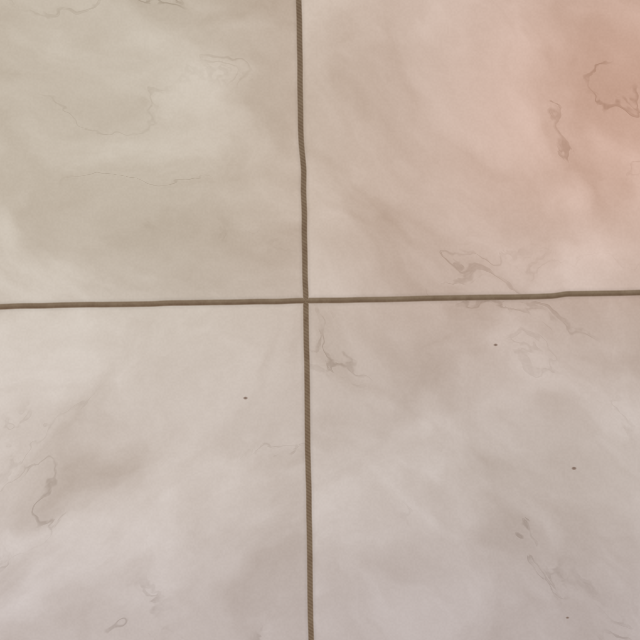
Write a Shadertoy shader that draws this texture.

```glsl
#define GROUT_HALF_WIDTH 0.0042
#define CLOUD_SCALE 5.0
#define CLOUD_DEPTH 0.20
#define VEIN_SCALE 4.5
#define VEIN_WIDTH 0.022
#define VEIN_DEPTH 0.050
#define GRAIN_DEPTH 0.016
#define ROPE_PITCH 190.0
#define SPECK_CELLS 6.0
#define SPECK_CHANCE 0.16

const vec3 TILE_TOP_LEFT = vec3(0.768, 0.722, 0.660);
const vec3 TILE_TOP_RIGHT = vec3(0.788, 0.692, 0.635);
const vec3 TILE_LOW_LEFT = vec3(0.780, 0.730, 0.692);
const vec3 TILE_LOW_RIGHT = vec3(0.742, 0.690, 0.655);
const vec3 GROUT_LIGHT = vec3(0.53, 0.46, 0.38);
const vec3 GROUT_DARK = vec3(0.42, 0.34, 0.27);
const vec3 SPECK_COLOR = vec3(0.42, 0.33, 0.28);

float hash(vec2 p) {
    vec3 q = fract(vec3(p.xyx) * 0.1031);
    q += dot(q, q.yzx + 33.33);
    return fract((q.x + q.y) * q.z);
}

float noise(vec2 p) {
    vec2 i = floor(p), f = fract(p);
    f = f * f * (3.0 - 2.0 * f);
    return mix(mix(hash(i), hash(i + vec2(1, 0)), f.x),
               mix(hash(i + vec2(0, 1)), hash(i + vec2(1, 1)), f.x), f.y);
}

float fbm(vec2 p) {
    float sum = 0.0, amplitude = 0.5;
    for (int i = 0; i < 6; i++) {
        sum += amplitude * noise(p);
        p = mat2(1.6, 1.2, -1.2, 1.6) * p + 17.3;
        amplitude *= 0.5;
    }
    return sum / 0.984;
}

mat2 rotation(float angle) {
    float c = cos(angle), s = sin(angle);
    return mat2(c, s, -s, c);
}

// Signed distances to the slightly crooked vertical and horizontal joints
vec2 jointOffsets(vec2 uv) {
    float x = 0.486 - 0.016 * uv.y - 0.003 * smoothstep(0.73, 0.78, uv.y);
    float y = 0.521 + 0.019 * uv.x + 0.003 * smoothstep(0.86, 0.89, uv.x);
    vec2 wobble = vec2(noise(vec2(uv.y * 30.0, 3.0)), noise(vec2(uv.x * 30.0, 8.0)));
    return uv - vec2(x, y) - 0.001 * (wobble - 0.5);
}

// Cloudy, veined stone with its own direction on each tile
vec3 stone(vec2 uv, vec2 tile) {
    vec3 low = mix(TILE_LOW_LEFT, TILE_LOW_RIGHT, smoothstep(0.2, 0.8, uv.x));
    vec3 high = mix(TILE_TOP_LEFT, TILE_TOP_RIGHT, smoothstep(0.2, 0.8, uv.x));
    vec3 color = mix(low, high, smoothstep(0.25, 0.75, uv.y));
    color += vec3(0.035, -0.005, -0.015) * smoothstep(0.4, 0.0, distance(uv, vec2(1.0, 0.85)));
    color += vec3(-0.005, 0.0, 0.018) * smoothstep(0.3, 0.0, uv.y);

    float slant = tile.x > 0.5 ? 0.8 : -0.6 + 0.8 * tile.y;
    vec2 p = rotation(slant) * uv * vec2(0.8, 1.25) + tile * 7.7;
    vec2 warp = vec2(fbm(p * 4.0 + 2.0), fbm(p * 4.0 + 9.0)) - 0.5;
    float cloud = fbm(p * CLOUD_SCALE + 2.2 * warp) - 0.5;
    float detail = fbm(p * 16.0 + 3.0 * warp) - 0.5;
    color += (CLOUD_DEPTH * cloud + 0.07 * detail) * vec3(0.85, 0.95, 1.05);

    // Broken hairline veins, strongest inside the darker clouds
    float ridge = abs(fbm(p * VEIN_SCALE + 3.0 * warp + 31.0) - 0.5);
    float patches = smoothstep(0.48, 0.66, fbm(p * 7.0 + 50.0));
    float vein = smoothstep(VEIN_WIDTH, 0.0, ridge) * patches;
    vein *= 0.6 + 0.8 * smoothstep(0.08, -0.12, cloud);
    return color - VEIN_DEPTH * vein * vec3(1.0, 1.05, 1.1);
}

// Sparse small pits
float specks(vec2 uv, float pixel) {
    vec2 cell = floor(uv * SPECK_CELLS);
    vec2 jitter = vec2(hash(cell + 11.0), hash(cell + 47.0));
    vec2 center = (cell + 0.2 + 0.6 * jitter) / SPECK_CELLS;
    float radius = 0.0012 + 0.0014 * hash(cell + 5.0);
    float spot = smoothstep(radius + pixel, radius - pixel, length((uv - center) * vec2(0.8, 1.2)));
    return spot * step(hash(cell + 83.0), SPECK_CHANCE);
}

void mainImage(out vec4 fragColor, in vec2 fragCoord) {
    vec2 uv = fragCoord / iResolution.xy;
    float pixel = 1.0 / min(iResolution.x, iResolution.y);
    vec2 offset = jointOffsets(uv);
    vec2 gap = abs(offset);

    vec3 color = stone(uv, step(0.0, offset));
    color = mix(color, SPECK_COLOR, 0.7 * specks(uv, pixel));

    // Soft tile edge next to the joint
    float joint = min(gap.x, gap.y);
    color *= 1.0 - 0.05 * smoothstep(0.011, GROUT_HALF_WIDTH, joint);

    // Grout: twisted strands upright, a lit upper and shaded lower side across
    bool upright = gap.x < gap.y;
    float rope = 0.5 + 0.5 * sin(6.2832 * ROPE_PITCH * (uv.y + 0.6 * offset.x));
    float across = smoothstep(-0.003, 0.002, offset.y);
    float light = upright ? 0.25 + 0.4 * rope : 0.15 + 0.6 * across;
    light += 0.6 * (fbm(uv * 90.0) - 0.5);
    vec3 grout = mix(GROUT_DARK, GROUT_LIGHT, clamp(light, 0.0, 1.0));
    float edge = max(pixel, 0.0008);
    color = mix(color, grout, smoothstep(GROUT_HALF_WIDTH + edge, GROUT_HALF_WIDTH - edge, joint));

    // Fine surface grain
    color += GRAIN_DEPTH * (noise(uv * 380.0) - 0.5);
    fragColor = vec4(color, 1.0);
}
```
